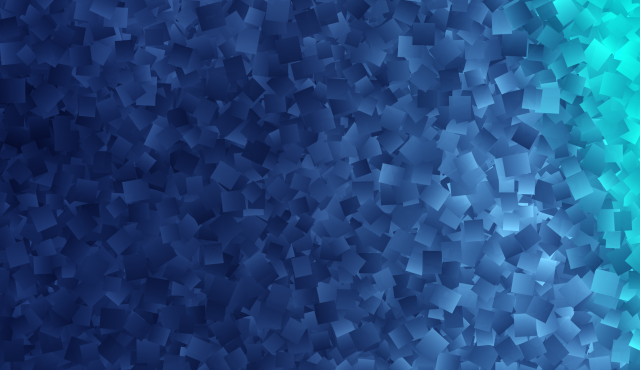
Give the GLSL for this background, as a Shadertoy shader.

```glsl
// Overlapping square paper chips, navy at the left and cyan at the upper right.
// Jittered, rotated grids are painted back to front; each chip takes its colour
// from a smooth backdrop at its centre, then gets its own tone and gradient.

const int   LAYERS     = 8;
const float CELL       = 0.066;               // grid spacing, in canvas heights
const vec2  HALF_SIZE  = vec2(0.022, 0.035);  // smallest and largest half side
const float OPACITY    = 0.92;
const float TONE_RANGE = 0.58;                // brightness spread between chips
const float SLOPE      = 0.36;                // gradient strength inside a chip
const vec3  TONE_TINT  = vec3(1.0, 0.85, 0.55); // blue varies least

const vec3 NAVY  = vec3(0.070, 0.140, 0.340);
const vec3 DENIM = vec3(0.115, 0.215, 0.430);
const vec3 STEEL = vec3(0.190, 0.375, 0.610);
const vec3 CYAN  = vec3(0.050, 0.880, 0.870);

// Soft light and dark pools: x, y, radius, gain
const int POOL_COUNT = 7;
const vec4 POOLS[POOL_COUNT] = vec4[](
    vec4(0.79, 0.50, 0.13,  0.28),
    vec4(0.23, 0.94, 0.17,  0.38),
    vec4(0.88, 0.18, 0.16,  0.22),
    vec4(0.52, 0.53, 0.13,  0.15),
    vec4(0.00, 0.68, 0.13, -0.50),
    vec4(0.36, 0.62, 0.12, -0.28),
    vec4(0.33, 0.25, 0.16, -0.15));

vec4 hash4(vec3 p) {
    vec4 q = fract(p.xyzx * vec4(0.1031, 0.1030, 0.0973, 0.1099));
    q += dot(q, q.wzxy + 33.33);
    return fract((q.xxyz + q.yzzw) * q.zywx);
}

mat2 rotation(float angle) {
    float c = cos(angle), s = sin(angle);
    return mat2(c, s, -s, c);
}

// Smooth colour field over the unit canvas
vec3 backdrop(vec2 uv, float aspect) {
    vec3 color = mix(NAVY, DENIM, smoothstep(0.05, 0.55, uv.x));
    color = mix(color, STEEL, smoothstep(0.45, 0.82, uv.x));

    float light = 0.0;
    for (int i = 0; i < POOL_COUNT; i++) {
        vec2 offset = (uv - POOLS[i].xy) * vec2(aspect / 1.73, 1.0 / 1.4);
        light += POOLS[i].w * exp(-dot(offset, offset) / (POOLS[i].z * POOLS[i].z));
    }
    color *= exp(light * TONE_TINT);

    float glowEdge = mix(0.92, 0.74, uv.y);
    return mix(color, CYAN, smoothstep(0.0, 0.25, uv.x - glowEdge));
}

// Paint one grid of chips over the given colour
vec3 paintLayer(vec3 color, vec2 p, float layer, float aspect, float pixel) {
    mat2 turn = rotation(layer * 0.83);
    vec2 shift = vec2(0.37, 0.61) * layer + 40.0;
    vec2 cell = floor(turn * p / CELL + shift);

    for (int y = -1; y <= 1; y++)
    for (int x = -1; x <= 1; x++) {
        vec2 id = cell + vec2(x, y);
        vec4 place = hash4(vec3(id, layer + 1.0));
        vec4 look = hash4(vec3(id, layer + 31.0));

        // Centre on the canvas, then position in the chip's own frame
        vec2 center = (id + place.xy - shift) * CELL * turn;
        vec2 local = rotation(place.z * 6.2832) * (p - center);
        float halfSide = mix(HALF_SIZE.x, HALF_SIZE.y, place.w);
        vec2 box = abs(local) - halfSide * vec2(1.0, mix(0.8, 1.0, look.w));
        float cover = 1.0 - smoothstep(-pixel, pixel, max(box.x, box.y));

        // Tone and gradient, gentler inside the cyan glow
        vec3 base = backdrop(clamp(center / vec2(aspect, 1.0), 0.0, 1.0), aspect);
        float tone = TONE_RANGE * (look.x + look.y - 1.0) - 0.04;
        tone += SLOPE * (0.3 + look.z) * local.x / halfSide;
        tone *= mix(1.0, 0.5, smoothstep(0.4, 0.8, base.g));
        color = mix(color, base * exp(tone * TONE_TINT), cover * OPACITY);
    }
    return color;
}

void mainImage(out vec4 fragColor, in vec2 fragCoord) {
    float aspect = iResolution.x / iResolution.y;
    float pixel = 0.7 / iResolution.y;
    vec2 p = fragCoord / iResolution.y;

    vec3 color = backdrop(p / vec2(aspect, 1.0), aspect);
    for (int i = 0; i < LAYERS; i++)
        color = paintLayer(color, p, float(i), aspect, pixel);

    fragColor = vec4(clamp(color, 0.0, 1.0), 1.0);
}
```
